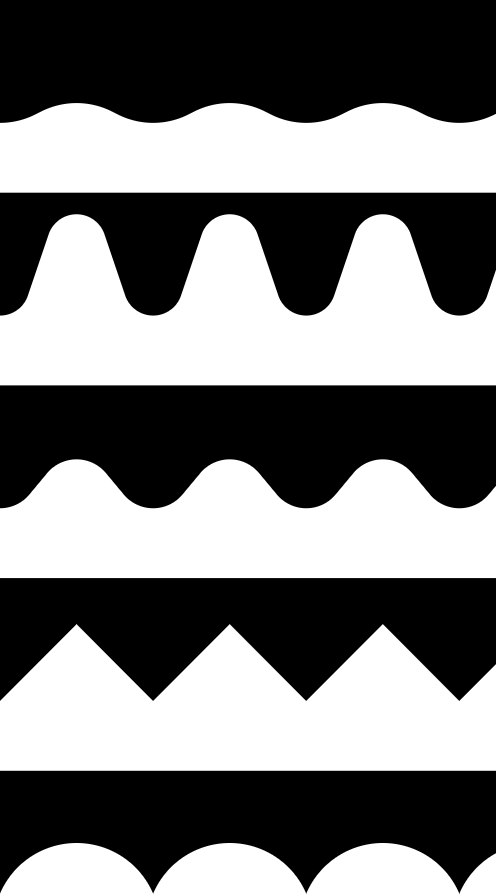
Reproduce this pattern procedurally as a WebGL 1 fragment shader.

```glsl
precision highp float;

uniform vec2 u_resolution;

// Lengths are fractions of the canvas width
const float PERIOD = 0.3087;
const float HALF_PERIOD = 0.5 * PERIOD;
const float BAND_PITCH = 0.3885;
const float BAND_DEPTH = 0.2477;
const float BAND_COUNT = 5.0;

// Edge profiles: x is the crest height, y the steepest slope
const vec2 RIPPLE = vec2(0.0399, 0.5);
const vec2 DRIP = vec2(0.2042, 2.95);
const vec2 SWELL = vec2(0.0986, 1.2);
const vec2 ZIGZAG = vec2(0.1549, 0.1549 / HALF_PERIOD);
const float SCALLOP_HEIGHT = 0.1021;

const vec3 INK = vec3(0.0);
const vec3 PAPER = vec3(1.0);

// Two tangent arcs joined by a straight flank; returns rise and slope
vec2 roundedWave(float x, vec2 profile) {
  float height = profile.x;
  float steepness = profile.y;
  float secant = sqrt(1.0 + steepness * steepness);
  float radius = max(0.5 * (HALF_PERIOD * steepness - height) / (secant - 1.0), 0.0);
  float arcWidth = radius * steepness / secant;
  float fromTurn = min(x, HALF_PERIOD - x);

  float rise = radius * (1.0 - 1.0 / secant) + (fromTurn - arcWidth) * steepness;
  float slope = steepness;
  if (fromTurn < arcWidth) {
    float drop = sqrt(radius * radius - fromTurn * fromTurn);
    rise = radius - drop;
    slope = fromTurn / drop;
  }
  return vec2(x < 0.5 * HALF_PERIOD ? rise : height - rise, slope);
}

// Circular arcs meeting in cusps; returns rise and slope
vec2 scallop(float x, float height) {
  float radius = 0.5 * (HALF_PERIOD * HALF_PERIOD + height * height) / height;
  float fromCrest = HALF_PERIOD - x;
  float drop = sqrt(radius * radius - fromCrest * fromCrest);
  return vec2(height - radius + drop, fromCrest / drop);
}

vec2 bandEdge(float band, float x) {
  if (band < 0.5) return roundedWave(x, RIPPLE);
  if (band < 1.5) return roundedWave(x, DRIP);
  if (band < 2.5) return roundedWave(x, SWELL);
  if (band < 3.5) return roundedWave(x, ZIGZAG);
  return scallop(x, SCALLOP_HEIGHT);
}

// Soft step one pixel wide
float coverage(float signedDistance, float pixel) {
  return clamp(0.5 + signedDistance / pixel, 0.0, 1.0);
}

void main() {
  float pixel = 1.0 / u_resolution.x;
  vec2 p = vec2(gl_FragCoord.x, u_resolution.y - gl_FragCoord.y) * pixel;

  // Band index and position below its straight top
  float band = mod(floor(p.y / BAND_PITCH), BAND_COUNT);
  float y = mod(p.y, BAND_PITCH);

  // Mirrored distance from the nearest trough
  float x = HALF_PERIOD - abs(mod(p.x, PERIOD) - HALF_PERIOD);

  // Shaped lower edge, scaled by slope for even smoothing
  vec2 edge = bandEdge(band, x);
  float lower = (BAND_DEPTH - edge.x - y) / sqrt(1.0 + edge.y * edge.y);

  // Straight tops of this band and the next
  float ink = min(coverage(lower, pixel), coverage(y, pixel));
  ink = max(ink, coverage(y - BAND_PITCH, pixel));

  gl_FragColor = vec4(mix(PAPER, INK, ink), 1.0);
}
```
